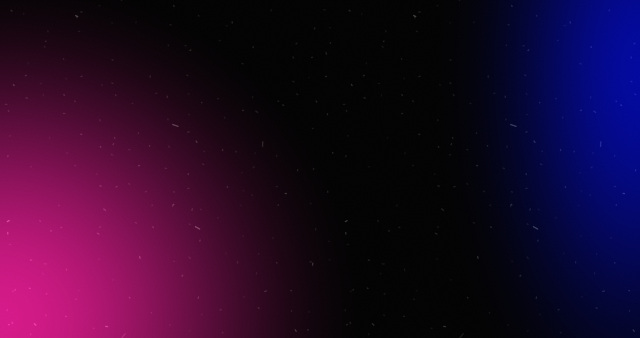
This background is drawn by a WebGL 2 fragment shader. Its source:

```glsl
#version 300 es
precision highp float;

uniform vec2 u_resolution;
out vec4 fragColor;

vec2 hash2(vec2 p) {
  vec3 q = fract(p.xyx * vec3(0.1031, 0.1030, 0.0973));
  q += dot(q, q.yzx + 33.33);
  return fract((q.xx + q.yz) * q.zy);
}

float gradientNoise(vec2 p) {
  vec2 cell = floor(p), f = fract(p);
  vec2 w = f * f * f * (f * (f * 6.0 - 15.0) + 10.0);
  float a = dot(hash2(cell) * 2.0 - 1.0, f);
  float b = dot(hash2(cell + vec2(1, 0)) * 2.0 - 1.0, f - vec2(1, 0));
  float c = dot(hash2(cell + vec2(0, 1)) * 2.0 - 1.0, f - vec2(0, 1));
  float d = dot(hash2(cell + vec2(1, 1)) * 2.0 - 1.0, f - vec2(1, 1));
  return mix(mix(a, b, w.x), mix(c, d, w.x), w.y);
}

// Soft elliptical light: 1 at the centre, 0 at the given radii
float glow(vec2 p, vec2 centre, vec2 radii) {
  return 1.0 - smoothstep(0.0, 1.0, length((p - centre) / radii));
}

float segment(vec2 p, vec2 a, vec2 b) {
  vec2 ab = b - a;
  return length(p - a - ab * clamp(dot(p - a, ab) / dot(ab, ab), 0.0, 1.0));
}

// One short fibre per grid cell; the pattern repeats every canvas height
float dust(vec2 p, float cells, float reach, float chance, float pixel) {
  vec2 cell = floor(p * cells);
  vec2 id = mod(cell, cells) + cells * 7.0;
  vec2 place = hash2(id), shape = hash2(id + 51.7), light = hash2(id + 93.1);
  vec2 centre = (cell + 0.2 + 0.6 * place) / cells;
  float angle = shape.x * 6.2832;
  vec2 arm = vec2(cos(angle), sin(angle)) * reach * (0.3 + 0.7 * shape.y);
  float d = segment(p, centre - arm, centre + arm);
  float line = 1.0 - smoothstep(0.0, 0.0008 + pixel, d);
  return line * step(light.x, chance) * (0.3 + 0.7 * light.y);
}

void main() {
  vec2 p = gl_FragCoord.xy / u_resolution.y;
  float right = u_resolution.x / u_resolution.y;
  float pixel = 1.0 / u_resolution.y;

  // Magenta and blue lights on near-black
  float magenta = glow(p, vec2(0.0, 0.05), vec2(1.1, 1.06));
  float blue = pow(glow(p, vec2(right, 0.79), vec2(0.64, 1.3)), 1.3);
  vec3 color = vec3(0.015, 0.014, 0.016);
  color += vec3(0.82, 0.09, 0.52) * magenta;
  color += vec3(0.0, 0.025, 0.6) * blue;

  // Fine specks and a few longer scratches
  float specks = dust(p, 19.0, 0.0016, 0.45, pixel) * 0.13
               + dust(p + 0.37, 11.0, 0.003, 0.35, pixel) * 0.18
               + dust(p + 0.13, 5.0, 0.009, 0.3, pixel) * 0.24;
  color += vec3(0.95, 1.0, 0.9) * specks;

  // Faint film grain
  color += 0.008 * gradientNoise(p * 190.0);

  fragColor = vec4(clamp(color, 0.0, 1.0), 1.0);
}
```
